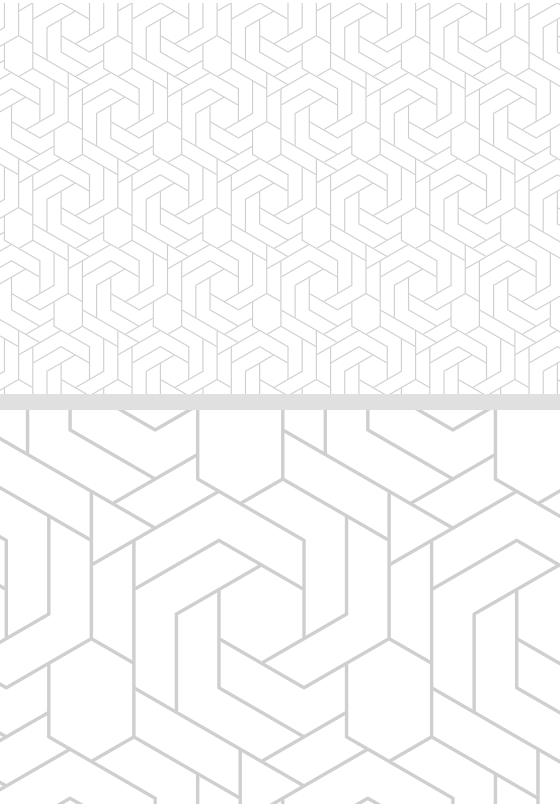
Top: the whole. Bottom: its middle third, enlarged.
This pattern is drawn by a Shadertoy shader. Its source:

```glsl
// Lengths are fractions of the canvas height
const float REPEAT_WIDTH = 0.2519;
const float LINE_WIDTH = 0.0029;
const float TOP_MARGIN = 0.0074;
const vec2 SWIRL_CENTER = vec2(0.695, 0.494);
const vec3 PAPER_COLOR = vec3(1.0);
const vec3 LINE_COLOR = vec3(0.81);

// Isometric grid: columns one unit apart, diagonals climb one step per column
const float COLUMNS = 7.0;
const vec2 GRID_STEP = vec2(1.0, 0.57735);
const vec2 ROW_SHIFT = vec2(3.5, 10.5);

// Strokes of one repeat: grid start (x, y) and length in steps
const int STROKES = 7;
const vec3 UPRIGHT[STROKES] = vec3[](
    vec3(-3, -5, 8), vec3(-2, -4, 4), vec3(-1, -3, 4), vec3(1, -1, 4),
    vec3(2, 0, 4), vec3(2, -5, 3), vec3(3, -1, 6));
const vec3 RISING[STROKES] = vec3[](
    vec3(-4, 2, 3), vec3(-3, 1, 2), vec3(-2, 0, 2), vec3(0, -2, 2),
    vec3(1, -3, 2), vec3(0, -6, 2), vec3(-0.5, 4.5, 1));
const vec3 FALLING[STROKES] = vec3[](
    vec3(-1, 3, 2), vec3(-1.5, 5.5, 2.5), vec3(-1, -1, 2), vec3(-1, -3, 2),
    vec3(-3, -3, 4), vec3(0.5, 5.5, 2.5), vec3(3, -1, 1));

float strokeDistance(vec2 p, vec3 stroke, vec2 direction) {
    vec2 along = direction * stroke.z * GRID_STEP;
    vec2 fromStart = (p - stroke.xy) * GRID_STEP;
    float t = clamp(dot(fromStart, along) / dot(along, along), 0.0, 1.0);
    return length(fromStart - along * t);
}

// Distance to the bent bands of one swirl, p in grid steps
float swirlDistance(vec2 p) {
    float d = 1e5;
    for (int i = 0; i < STROKES; i++) {
        d = min(d, strokeDistance(p, UPRIGHT[i], vec2(0.0, 1.0)));
        d = min(d, strokeDistance(p, RISING[i], vec2(1.0, 1.0)));
        d = min(d, strokeDistance(p, FALLING[i], vec2(1.0, -1.0)));
    }
    return d;
}

// Nearest swirl and its neighbours on the staggered lattice
float latticeDistance(vec2 p) {
    float row = round(p.y / ROW_SHIFT.y);
    p -= row * ROW_SHIFT;
    p.x -= COLUMNS * round((p.x - p.y * ROW_SHIFT.x / ROW_SHIFT.y) / COLUMNS);
    float d = 1e5;
    for (int j = -1; j <= 1; j++) {
        for (int i = -1; i <= 1; i++) {
            vec2 offset = float(j) * ROW_SHIFT + vec2(float(i) * COLUMNS, 0.0);
            d = min(d, swirlDistance(p - offset));
        }
    }
    return d;
}

void mainImage(out vec4 fragColor, in vec2 fragCoord) {
    float pixel = 1.0 / iResolution.y;
    vec2 uv = fragCoord * pixel;
    float unit = REPEAT_WIDTH / COLUMNS;

    // Thin outlines with an edge one pixel soft
    float d = latticeDistance((uv - SWIRL_CENTER) / (unit * GRID_STEP)) * unit;
    float ink = clamp(0.5 + (0.5 * LINE_WIDTH - d) / pixel, 0.0, 1.0);

    // Blank strip along the top
    ink *= clamp(0.5 + (1.0 - TOP_MARGIN - uv.y) / pixel, 0.0, 1.0);

    fragColor = vec4(mix(PAPER_COLOR, LINE_COLOR, ink), 1.0);
}
```
